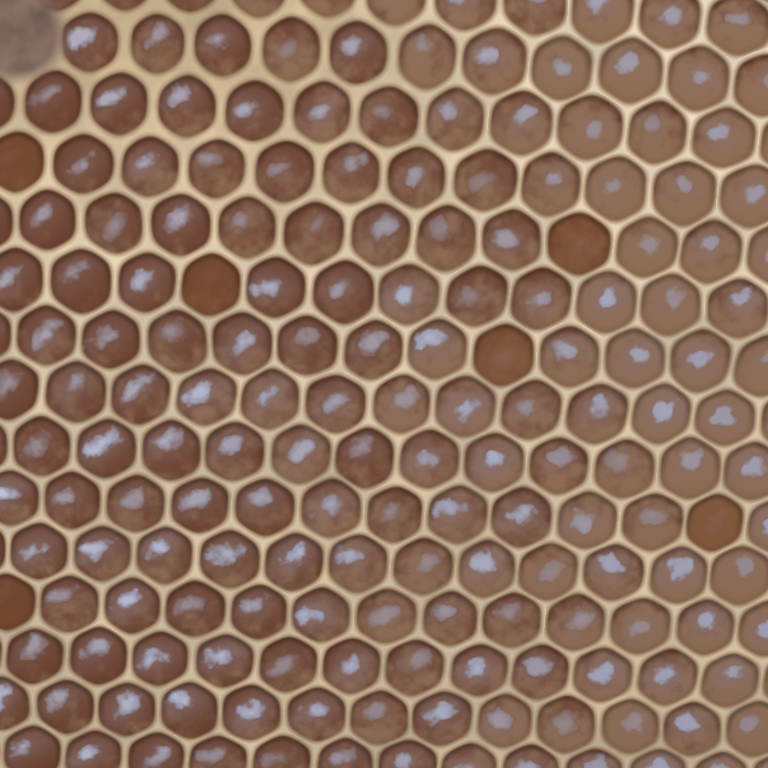
Write a WebGL 1 fragment shader that draws this pattern.

```glsl
precision highp float;

uniform vec2 u_resolution;

const float ROW_STEP = 0.866;

float hash(vec2 p) {
  vec3 v = fract(vec3(p.xyx) * 0.1031);
  v += dot(v, v.yzx + 33.33);
  return fract((v.x + v.y) * v.z);
}

float noise(vec2 p) {
  vec2 i = floor(p);
  vec2 f = fract(p);
  f = f * f * (3.0 - 2.0 * f);
  float a = mix(hash(i), hash(i + vec2(1.0, 0.0)), f.x);
  float b = mix(hash(i + vec2(0.0, 1.0)), hash(i + 1.0), f.x);
  return mix(a, b, f.y);
}

float fbm(vec2 p) {
  float sum = 0.0;
  float weight = 0.6;
  for (int i = 0; i < 3; i++) {
    sum += weight * noise(p);
    p = p * 2.03 + 17.0;
    weight *= 0.45;
  }
  return sum;
}

vec2 rotate(vec2 p, float angle) {
  float c = cos(angle);
  float s = sin(angle);
  return vec2(c * p.x - s * p.y, s * p.x + c * p.y);
}

// Tilted comb whose rows tighten toward the bottom; pos.y runs downward
vec2 combSpace(vec2 pos) {
  float x = pos.x - 0.5;
  float top = 1.0 - pos.y;
  float t = pos.y - x * (0.035 + 0.03 * pow(top, 3.0)) - 0.07 * x * x * pow(top, 4.0);
  float row = 13.12 * (t - 0.0703) + 1.79 * (t - 0.0703) * (t - 0.5);
  float column = (pos.x - 0.074 + 0.0326 * t) / (0.0885 - 0.0072 * t);
  return vec2(column, (row - 1.0) * ROW_STEP);
}

// Offset from the nearest centre of a staggered lattice
vec2 cellOffset(vec2 q) {
  vec2 period = vec2(1.0, 2.0 * ROW_STEP);
  vec2 a = mod(q + 0.5 * period, period) - 0.5 * period;
  vec2 b = mod(q, period) - 0.5 * period;
  return dot(a, a) < dot(b, b) ? a : b;
}

// Soft-cornered hexagon: 0 at the centre, about 0.5 at the sides
float roundHex(vec2 p, float roundness) {
  vec3 side = abs(vec3(p.x, dot(p, vec2(0.5, ROW_STEP)), dot(p, vec2(0.5, -ROW_STEP))));
  vec3 s = side * side * 4.0;
  s *= s;
  s *= s;
  float hex = 0.5 * pow(s.x + s.y + s.z, 0.125);
  return mix(hex, length(p), roundness);
}

vec3 waxColor(vec2 q, float depth, float oldWax, float height) {
  vec3 crest = mix(vec3(0.77, 0.70, 0.59), vec3(0.86, 0.80, 0.71), height);
  crest = mix(crest, vec3(0.76, 0.68, 0.55), oldWax);
  vec3 wax = mix(vec3(0.60, 0.49, 0.38), crest, smoothstep(-0.01, 0.085, depth));
  return wax * (0.84 + 0.2 * fbm(q * 0.9) + 0.14 * fbm(q * 3.5));
}

vec3 honeyColor(vec2 local, vec2 id, vec2 pos, float dist, float radius) {
  float grain = fbm(local * 5.5 + id * 5.3);
  float glow = 0.7 * pos.x + 0.7 * (grain - 0.35) + 0.45 * local.y + 0.35 * hash(id + 4.0);
  vec3 color = mix(vec3(0.42, 0.26, 0.19), vec3(0.55, 0.42, 0.32), smoothstep(0.3, 0.95, glow));

  // Dry cells have almost no reflection
  float dry = step(0.95, hash(id + 31.0));
  color = mix(color, vec3(0.47, 0.29, 0.18), 0.6 * dry);
  float wet = (1.0 - 0.9 * dry) * mix(0.35, 1.0, hash(id + 12.0));
  float lower = smoothstep(0.2, 0.5, pos.y);
  wet *= mix(0.75, 1.0, lower);

  // Window reflection: slanted streaks at left, compact panes at right
  vec2 jitter = vec2(hash(id + 7.0), hash(id + 19.0)) - 0.5;
  vec2 center = vec2(mix(-0.08, 0.0, pos.x), -0.07) + 0.18 * jitter;
  float slant = mix(0.75, 0.2, pos.x) + 0.7 * jitter.x;
  vec2 size = mix(vec2(0.31, 0.165), vec2(0.20, 0.18), pos.x) * mix(0.85, 1.05, lower);
  vec2 e = rotate(local - center, slant) / size;
  float shape = length(e) + 1.5 * (grain - 0.48);
  float sheen = exp(-0.35 * dot(e, e)) * wet;
  float pane = (1.0 - smoothstep(0.45, 1.0, shape)) * wet;
  float spark = (1.0 - smoothstep(0.1, 0.55, shape)) * wet * (1.0 - pos.x);
  color = mix(color, vec3(0.53, 0.44, 0.44), 0.85 * sheen);
  color = mix(color, vec3(0.62, 0.62, 0.70), min(1.15 * pane, 1.0));
  color = mix(color, vec3(0.82, 0.85, 0.92), 0.6 * spark);

  // Shaded rim, deepest under the upper wall
  float rim = smoothstep(radius - 0.12, radius, dist);
  return color * (1.0 - rim * mix(0.28, 0.07, smoothstep(-0.3, 0.3, local.y)));
}

void main() {
  vec2 pos = gl_FragCoord.xy / u_resolution;
  pos.y = 1.0 - pos.y;

  vec2 q = combSpace(pos);
  q += 0.07 * (vec2(noise(q * 1.3), noise(q * 1.3 + 40.0)) - 0.5);
  vec2 local = cellOffset(q);
  vec2 id = floor((q - local) * vec2(2.0, 1.0 / ROW_STEP) + 0.5) + 50.0;
  local += 0.03 * (vec2(hash(id), hash(id + 3.0)) - 0.5);

  // Thicker, rounder walls toward the upper left
  float oldWax = (1.0 - smoothstep(0.05, 0.48, pos.y)) * (1.0 - smoothstep(0.3, 0.85, pos.x));
  float radius = 0.445 - 0.035 * oldWax + 0.02 * (hash(id + 9.0) - 0.5);
  float dist = roundHex(local, 0.15 + 0.35 * oldWax);

  vec3 wax = waxColor(q, dist - radius, oldWax, 1.0 - pos.y);
  vec3 honey = honeyColor(local, id, pos, dist, radius);
  vec3 color = mix(honey, wax, smoothstep(radius - 0.028, radius + 0.028, dist));

  // Dull capped patch in the upper left corner
  float cap = length((pos - vec2(0.02, 0.045)) / vec2(0.065, 0.06));
  vec3 capColor = vec3(0.50, 0.41, 0.37) * (0.8 + 0.3 * fbm(q * 4.0));
  color = mix(capColor, color, smoothstep(0.7, 1.2, cap));

  gl_FragColor = vec4(color * mix(1.03, 0.98, pos.y), 1.0);
}
```
